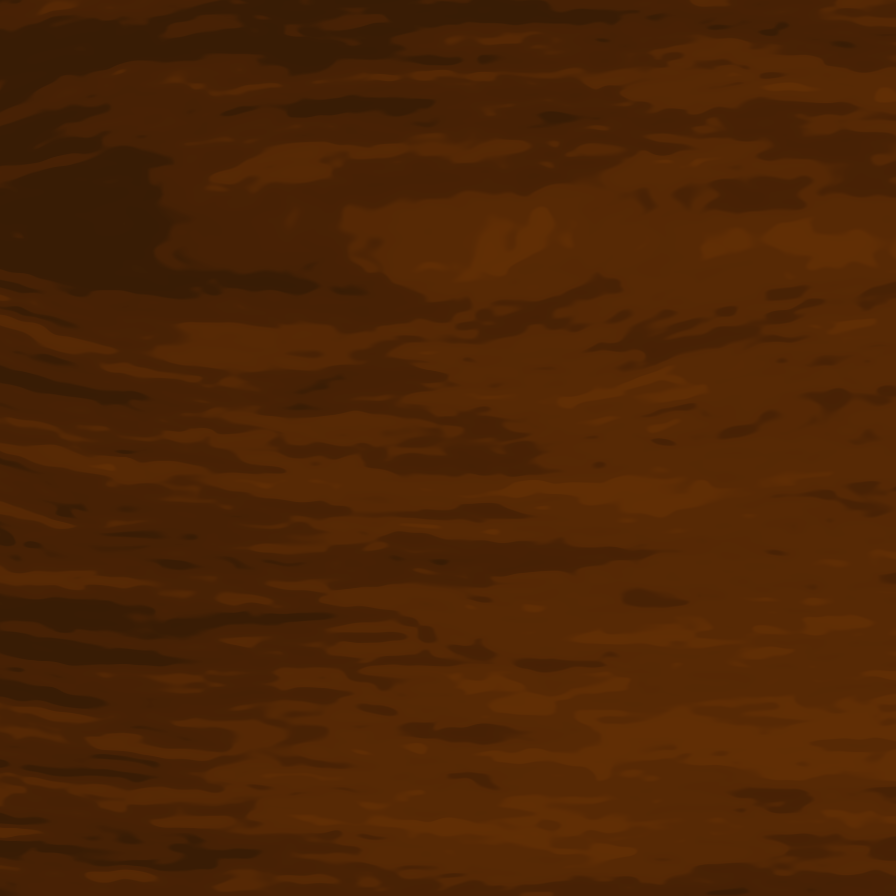
A Shadertoy shader for this texture:

```glsl
const vec3 UMBER = vec3(0.22, 0.11, 0.02);
const vec3 BROWN = vec3(0.28, 0.13, 0.02);
const vec3 RUSSET = vec3(0.34, 0.16, 0.02);
const vec3 AMBER = vec3(0.38, 0.18, 0.02);

float hash(vec2 p) {
    return fract(sin(dot(p, vec2(127.1, 311.7))) * 43758.5453);
}

// Value noise centred on zero
float noise(vec2 p) {
    vec2 i = floor(p), f = fract(p);
    f = f * f * (3.0 - 2.0 * f);
    float low = mix(hash(i), hash(i + vec2(1, 0)), f.x);
    float high = mix(hash(i + vec2(0, 1)), hash(i + vec2(1, 1)), f.x);
    return mix(low, high, f.y) - 0.5;
}

float blob(vec2 p, vec2 centre, vec2 radius) {
    vec2 d = (p - centre) / radius;
    return exp(-dot(d, d));
}

// Height across the grain: lines fan out from a knot and rise at the right
float grainHeight(vec2 p, float knotY) {
    float d = p.y - knotY;
    float side = d / sqrt(d * d + 0.01);
    float fan = 0.11 * side * exp(-3.0 * abs(d)) * (1.0 - exp(-5.0 * p.x));
    float rise = 0.07 * smoothstep(0.4, 1.0, p.x) * blob(p, vec2(p.x, 0.62), vec2(1.0, 0.16));
    return p.y - fan - rise;
}

// Streaks and flecks, from broad bands to short marks
float grain(vec2 g) {
    float streaks = 1.5 * noise(g * vec2(2.5, 13.0) + 3.7);
    streaks += 1.5 * noise(g * vec2(5.0, 38.0) + 17.3);
    streaks += 1.1 * noise(g * vec2(15.0, 75.0) + 41.9);
    streaks += 0.75 * noise(g * vec2(42.0, 110.0) + 8.1);
    return streaks;
}

// Slow light and shade over the board
float shade(vec2 p, vec2 knot) {
    float s = 0.9 * (p.x - 0.5) + 1.5 * (0.5 - p.y);
    s -= 0.6 * exp(-9.0 * p.y);
    s -= 0.7 * blob(p, knot, vec2(0.16, 0.2));
    s += 0.8 * blob(p, vec2(0.3, 0.76), vec2(0.13, 0.04));
    s += 0.8 * blob(p, vec2(0.68, 0.73), vec2(0.28, 0.05));
    return s;
}

// Rounds a tone to whole levels with soft borders
float posterize(float tone, float softness) {
    float base = floor(tone);
    return base + smoothstep(0.5 - softness, 0.5 + softness, tone - base);
}

vec3 woodColor(float level) {
    vec3 c = mix(UMBER, BROWN, clamp(level, 0.0, 1.0));
    c = mix(c, RUSSET, clamp(level - 1.0, 0.0, 1.0));
    return mix(c, AMBER, clamp(level - 2.0, 0.0, 1.0));
}

void mainImage(out vec4 fragColor, in vec2 fragCoord) {
    vec2 uv = fragCoord / iResolution.xy;
    vec2 knot = vec2(0.0, 0.74);

    // Ragged grain coordinates
    vec2 g = vec2(uv.x, grainHeight(uv, knot.y));
    g.y += 0.012 * noise(uv * vec2(9.0, 14.0)) + 0.004 * noise(uv * vec2(50.0, 70.0));
    g.x += 0.03 * noise(uv * vec2(20.0, 60.0) + 5.0);

    // Long dark lines close to the knot side
    float lines = 1.5 * exp(-3.5 * uv.x) * noise(g * vec2(2.0, 72.0) + 29.0);

    float tone = 1.5 + shade(uv, knot) + grain(g) + lines;
    float level = mix(posterize(tone, 0.13), tone, 0.2);
    fragColor = vec4(woodColor(level), 1.0);
}
```
